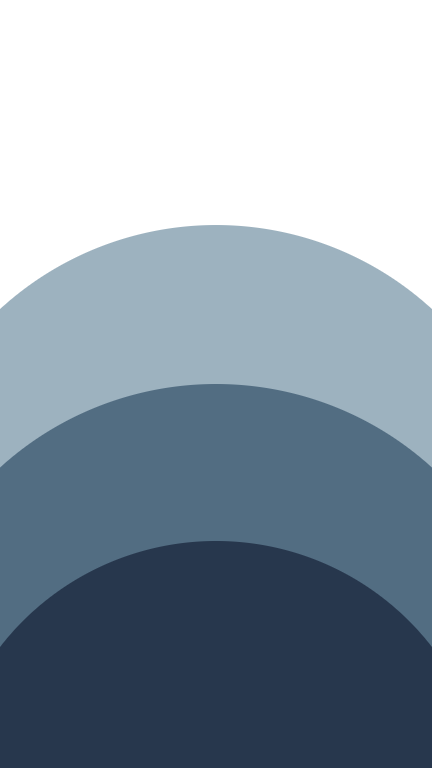
Write a WebGL 1 fragment shader that draws this background.

```glsl
precision highp float;
// Three overlapping slate-blue discs rising from the bottom of a white field.

uniform vec2 u_resolution;

const vec3 WHITE = vec3(1.0);
const vec3 MIST  = vec3(0.616, 0.698, 0.749);
const vec3 SLATE = vec3(0.322, 0.427, 0.510);
const vec3 NAVY  = vec3(0.153, 0.216, 0.302);

// Signed distance to a centred disc, placed by the height of its crest
float discDistance(vec2 p, float crest, float radius) {
  return length(p - vec2(0.0, crest - radius)) - radius;
}

// Lays a colour over the base inside a shape, with an edge one pixel wide
vec3 paint(vec3 base, vec3 color, float dist, float pixel) {
  return mix(base, color, clamp(0.5 - dist / pixel, 0.0, 1.0));
}

void main() {
  // Canvas height is one unit; x is zero on the centre line
  float pixel = 1.0 / u_resolution.y;
  vec2 p = (gl_FragCoord.xy - vec2(0.5 * u_resolution.x, 0.0)) * pixel;

  // Discs from back to front
  vec3 color = WHITE;
  color = paint(color, MIST,  discDistance(p, 0.7070, 0.4160), pixel);
  color = paint(color, SLATE, discDistance(p, 0.5000, 0.4180), pixel);
  color = paint(color, NAVY,  discDistance(p, 0.2956, 0.3555), pixel);

  gl_FragColor = vec4(color, 1.0);
}
```
